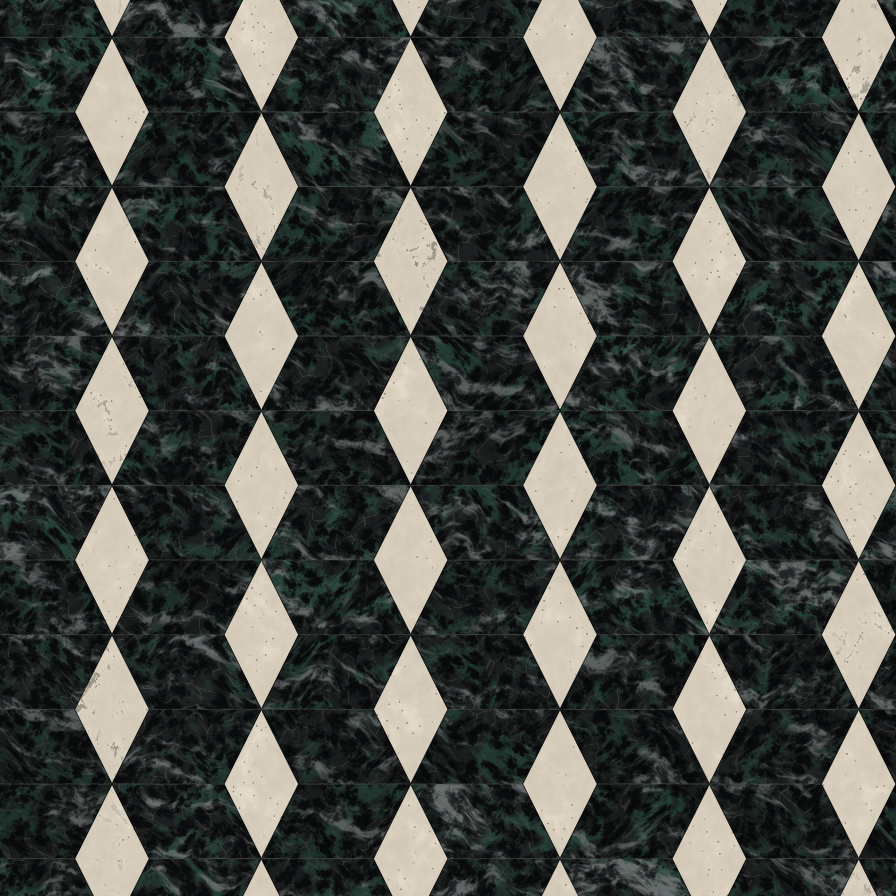
This pattern is drawn by a Shadertoy shader. Its source:

```glsl
// Columns of cream diamonds set in courses of dark green marble tiles.

vec2 hash2(vec2 p) {
    vec3 h = fract(p.xyx * vec3(0.1031, 0.1030, 0.0973));
    h += dot(h, h.yzx + 33.33);
    return fract((h.xx + h.yz) * h.zy);
}

// Distances to the nearest and second nearest cell points
vec2 cells(vec2 p) {
    vec2 base = floor(p), nearest = vec2(9.0);
    for (int y = -1; y <= 1; y++)
    for (int x = -1; x <= 1; x++) {
        vec2 cell = base + vec2(x, y);
        float d = length(cell + hash2(cell) - p);
        nearest = vec2(min(nearest.x, d), min(nearest.y, max(nearest.x, d)));
    }
    return nearest;
}

// Layered cellular noise, centred near 0.44
float cloud(vec2 p) {
    float sum = 0.0, amp = 0.45;
    for (int i = 0; i < 4; i++) {
        sum += amp * cells(p).x;
        p = mat2(0.8, 0.6, -0.6, 0.8) * p * 2.0 + 5.3;
        amp *= 0.65;
    }
    return sum;
}

// Layered sines that bend the stone's grain
vec2 warp(vec2 p) {
    for (float f = 5.0; f < 60.0; f *= 2.1)
        p += 0.28 / f * sin(p.yx * f + vec2(1.7, 4.1) + f);
    return p;
}

vec3 marble(vec2 p, float tint) {
    vec2 w = warp(p);
    float grain = cloud(w * 8.0);
    float rough = smoothstep(0.30, 0.58, grain);
    vec3 col = mix(vec3(0.032, 0.038, 0.043), vec3(0.105, 0.115, 0.118), rough);

    // Green patches
    float green = smoothstep(0.38, 0.62, cloud(w * 3.2 + 11.0)) * rough;
    col = mix(col, vec3(0.14, 0.25, 0.215), green * mix(0.6, 1.0, tint));

    // Grey streaks along the course
    vec2 s = vec2(w.x * 1.8 + w.y * 0.6, w.y * 5.0 + w.x * 1.2);
    float streak = smoothstep(0.49, 0.68, cloud(s + 27.0));
    col = mix(col, vec3(0.40, 0.42, 0.42), streak * mix(0.25, 0.9, rough));

    // Hairline cracks
    vec2 c = cells(w * 7.0 + 3.0);
    float crack = smoothstep(0.07, 0.0, c.y - c.x) * smoothstep(0.35, 0.6, grain);
    return mix(col, vec3(0.29, 0.28, 0.26), crack * 0.6);
}

vec3 cream(vec2 p, float age) {
    float mottle = cloud(p * 3.5);
    float fine = cloud(warp(p) * vec2(11.0, 8.0));
    vec3 col = vec3(0.84, 0.80, 0.73) + 0.07 * (mottle - 0.44) + 0.05 * (fine - 0.44);

    // Pale scuffs, small pits and worn flecks
    float scuff = smoothstep(0.52, 0.70, mottle) * smoothstep(0.35, 0.6, fine);
    col = mix(col, vec3(0.90, 0.87, 0.81), scuff * 0.6);
    float pit = smoothstep(0.10, 0.04, cells(p * 12.0).x) * smoothstep(0.46, 0.56, mottle);
    col = mix(col, vec3(0.42, 0.39, 0.35), pit * 0.6);
    float fleck = smoothstep(0.55, 0.65, fine) * smoothstep(0.38, 0.55, mottle);
    return mix(col, vec3(0.52, 0.50, 0.46), fleck * smoothstep(0.72, 1.0, age) * 0.8);
}

void mainImage(out vec4 fragColor, in vec2 fragCoord) {
    vec2 p = fragCoord / iResolution.xy * 6.0;
    float px = 6.0 / min(iResolution.x, iResolution.y);

    // Diamonds: alternate columns are shifted by half a repeat
    float column = floor(p.x - 0.25);
    vec2 d = p - vec2(0.25, 0.75 + 0.5 * mod(column, 2.0));
    vec2 local = fract(d) - 0.5;
    vec2 diamondSeed = hash2(mod(floor(d), 6.0) + 61.0);
    float edge = (2.0 * abs(local.x) + abs(local.y) - 0.492) / sqrt(5.0);

    // Marble: each piece gets its own cut of stone
    vec2 m = vec2(p.x + 0.25, 2.0 * p.y - 0.5);
    vec2 pieceSeed = hash2(mod(floor(m), vec2(6.0, 12.0)) + 7.0);
    vec2 cut = (fract(m) - 0.5) * vec2(1.0, 0.5);
    vec3 col = marble(cut + pieceSeed * 40.0, pieceSeed.x);
    col *= 0.9 + 0.2 * pieceSeed.y;

    // Thin seams between courses
    float seam = 0.5 * abs(fract(2.0 * p.y) - 0.5);
    float line = smoothstep(0.004 + 0.5 * px, max(0.004 - 0.5 * px, 0.0), seam);
    float broken = smoothstep(0.2, 0.6, cells(vec2(cut.x * 14.0, 0.0) + pieceSeed * 30.0).x);
    col = mix(col, vec3(0.27, 0.28, 0.27), line * mix(0.35, 0.75, broken));

    // Dark joint, then the inlaid diamond
    col = mix(col, vec3(0.05), 0.6 * smoothstep(0.012, 0.002, edge));
    vec3 inlay = cream(local + diamondSeed * 40.0, diamondSeed.x);
    col = mix(col, inlay, smoothstep(0.6 * px, -0.6 * px, edge));
    fragColor = vec4(col, 1.0);
}
```
